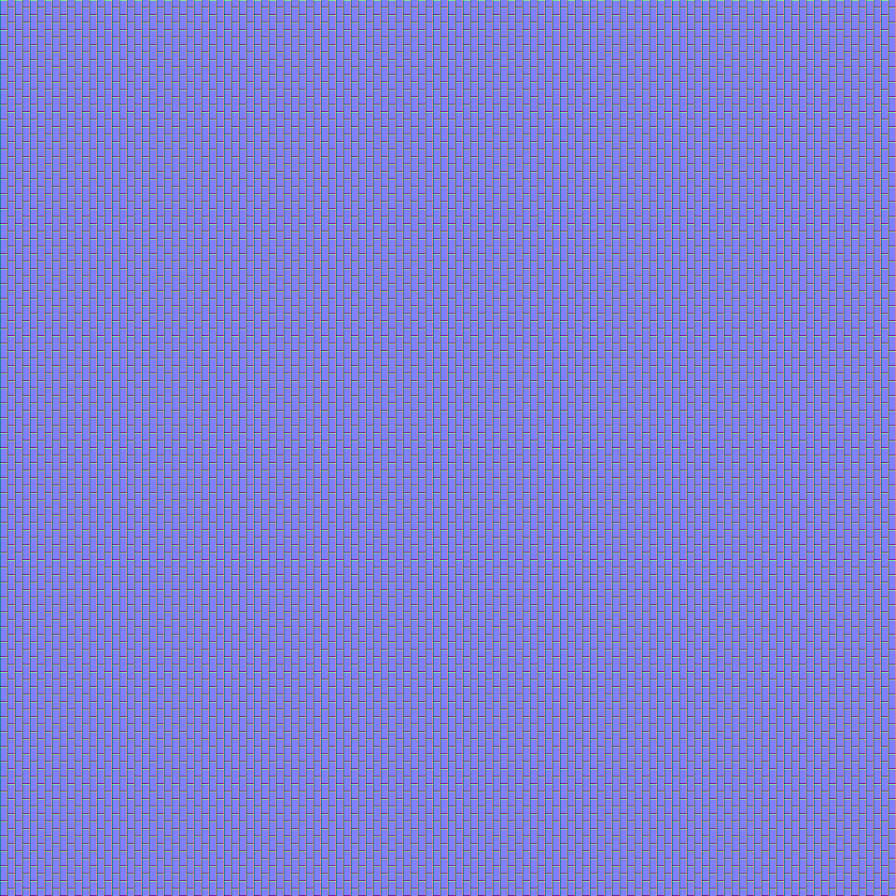
Give the GLSL for this texture map, as a WebGL 1 fragment shader.

```glsl
precision highp float;

uniform vec2 u_resolution;

const vec2 BRICKS = vec2(120.0, 60.0);      // columns across, bricks down
const vec2 BEVEL = vec2(0.100, 0.052);      // bevel width as a share of a brick
const float STAGGER = 0.5;                  // shift of every second column
const vec3 FLAT_NORMAL = vec3(0.497, 0.500, 0.995);
const float SIDE_TILT = 0.49;               // red and green swing on a bevel
const float BEVEL_BLUE = 0.50;              // blue left on a steep bevel

// Length shared by the intervals [a0, a1] and [b0, b1].
float overlap(float a0, float a1, float b0, float b1) {
  return max(min(a1, b1) - max(a0, b0), 0.0);
}

// Integral from 0 to x of a unit-period pulse that is 1 over [0, width].
float pulseIntegral(float x, float width) {
  return floor(x) * width + min(fract(x), width);
}

// Mean of that pulse between lo and hi.
float pulseCoverage(float lo, float hi, float width) {
  return (pulseIntegral(hi, width) - pulseIntegral(lo, width)) / (hi - lo);
}

// Area-weighted normal colour of one column inside the pixel box.
vec3 columnColour(float column, vec2 lo, vec2 hi) {
  float span = hi.x - lo.x;
  float whole = overlap(lo.x, hi.x, column, column + 1.0) / span;
  float left = overlap(lo.x, hi.x, column, column + BEVEL.x) / span;
  float right = overlap(lo.x, hi.x, column + 1.0 - BEVEL.x, column + 1.0) / span;

  float shift = STAGGER * mod(column, 2.0);
  float y0 = lo.y + shift;
  float y1 = hi.y + shift;
  float bottom = pulseCoverage(y0, y1, BEVEL.y);
  float top = pulseCoverage(y0 + BEVEL.y, y1 + BEVEL.y, BEVEL.y);

  float face = (whole - left - right) * (1.0 - top - bottom);
  float bevel = whole - face;
  vec2 tilt = vec2(right - left, (top - bottom) * whole) * SIDE_TILT;
  float blue = mix(FLAT_NORMAL.z * whole, BEVEL_BLUE * whole,
                   bevel / max(whole, 0.0001));
  return vec3(FLAT_NORMAL.xy * whole + tilt, blue);
}

void main() {
  // Pixel footprint in brick units
  vec2 centre = gl_FragCoord.xy / u_resolution * BRICKS;
  vec2 halfPixel = 0.5 * BRICKS / u_resolution;
  vec2 lo = centre - halfPixel;
  vec2 hi = centre + halfPixel;

  // Blend the columns the pixel touches
  float firstColumn = floor(lo.x);
  vec3 colour = vec3(0.0);
  for (int i = 0; i < 3; i++) {
    colour += columnColour(firstColumn + float(i), lo, hi);
  }
  gl_FragColor = vec4(clamp(colour, 0.0, 1.0), 1.0);
}
```
